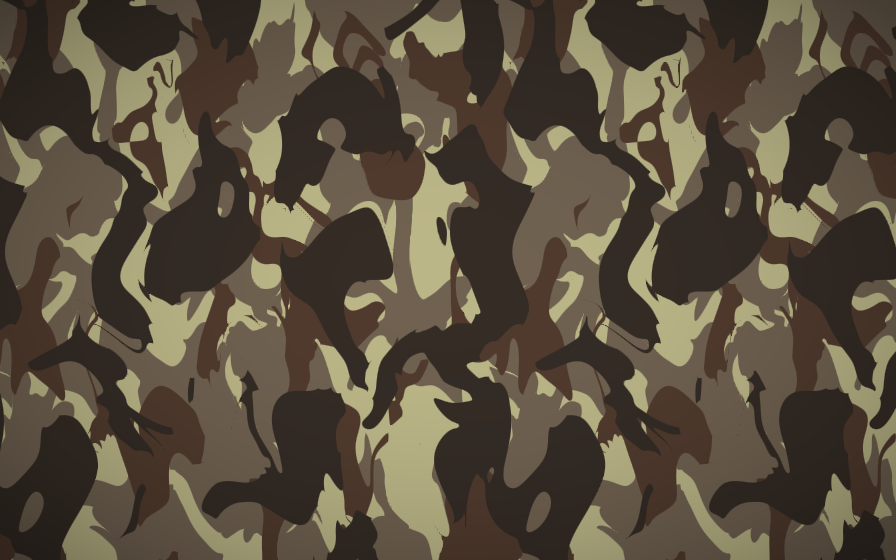
This pattern is drawn by a Shadertoy shader. Its source:

```glsl
// Woodland camouflage: taupe cloth overprinted with khaki, brown and near-black
// patches. Each ink is a thresholded, domain-warped gradient noise, stretched
// vertically and tiled across the cloth; a vignette darkens the borders.

const float TILE_WIDTH = 0.906; // pattern repeat, in canvas heights

float hash(vec2 cell, float seed) {
    vec3 h = fract(vec3(cell, seed).xyx * vec3(0.1031, 0.1030, 0.0973) + seed * 0.137);
    h += dot(h, h.yzx + 33.33);
    return fract((h.x + h.y) * h.z);
}

// Slope contribution of one lattice corner; columns wrap at the period.
float corner(vec2 cell, vec2 offset, float period, float seed) {
    float angle = 6.2832 * hash(vec2(mod(cell.x, period), cell.y), seed);
    return dot(vec2(cos(angle), sin(angle)), offset);
}

float noise(vec2 p, float period, float seed) {
    vec2 cell = floor(p), f = p - cell;
    vec2 s = f * f * f * (f * (f * 6.0 - 15.0) + 10.0);
    vec2 e = vec2(1.0, 0.0);
    float low = mix(corner(cell, f, period, seed),
                    corner(cell + e, f - e, period, seed), s.x);
    float high = mix(corner(cell + e.yx, f - e.yx, period, seed),
                     corner(cell + 1.0, f - 1.0, period, seed), s.x);
    return mix(low, high, s.y);
}

// Tall curling patches; p.x spans one repeat per unit.
float patches(vec2 p, float columns, float seed) {
    vec2 q = p * columns * vec2(1.0, 0.66) + seed * vec2(0.37, 0.71);

    // Broad bends first, then smaller curls
    q += 1.1 * vec2(noise(q + 0.4, columns, seed + 1.0),
                    noise(q + 0.7, columns, seed + 2.0));
    q += 0.35 * vec2(noise(q * 2.0, columns * 2.0, seed + 3.0),
                     noise(q * 2.0 + 0.5, columns * 2.0, seed + 4.0));

    // The folded octave pulls the outlines out into pointed tips
    float fold = abs(noise(q * 2.0 + 0.3, columns * 2.0, seed + 5.0));
    return noise(q, columns, seed) + 0.5 * (0.168 - fold);
}

// Antialiased coverage of the region above a threshold.
float ink(float field, float threshold) {
    return clamp((field - threshold) / max(fwidth(field), 1e-4) + 0.5, 0.0, 1.0);
}

void mainImage(out vec4 fragColor, in vec2 fragCoord) {
    vec2 uv = fragCoord / iResolution.xy;
    vec2 p = fragCoord / iResolution.y / TILE_WIDTH;

    vec3 taupe = vec3(0.43, 0.375, 0.31);
    vec3 khaki = vec3(0.72, 0.70, 0.52);
    vec3 brown = vec3(0.31, 0.225, 0.175);
    vec3 black = vec3(0.20, 0.168, 0.143);

    // Overprint the inks from light to dark
    vec3 color = taupe;
    color = mix(color, khaki, ink(patches(p, 8.0, 11.0), 0.04));
    color = mix(color, brown, ink(patches(p, 8.0, 27.0), 0.175));
    color = mix(color, black, ink(patches(p, 7.0, 43.0), 0.13));

    // Vignette
    vec2 fromCenter = uv * 2.0 - 1.0;
    color *= 1.02 - 0.4 * pow(0.5 * dot(fromCenter, fromCenter), 1.3);

    fragColor = vec4(color, 1.0);
}
```
